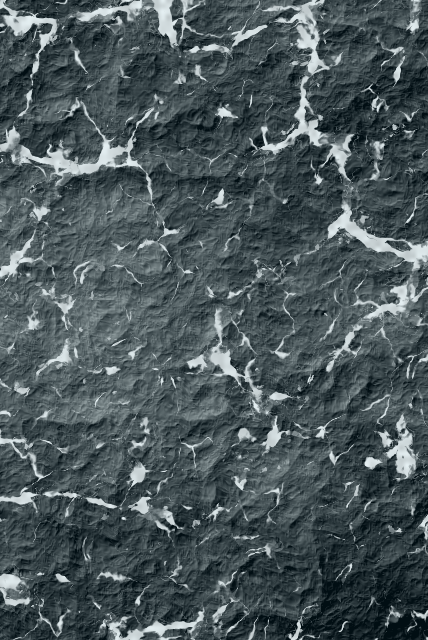
A WebGL 1 fragment shader for this texture:

```glsl
precision highp float;
// Dark slate sea seen from above, laced with broken veins of white foam.
// Water: side-lit relief of warped ridged noise under broad tonal shading.
// Foam: two webs of warped Voronoi borders, torn by holes, with stray flecks.
uniform vec2 u_resolution;

#define CELL_SCALE 6.0
#define FINE_SCALE 13.0
#define VEIN_SLANT 0.72
#define FOAM_WIDTH 0.0105
#define FINE_WIDTH 0.0042
#define FOAM_RAGGED 0.022
#define LACE_WIDTH 0.02
#define RELIEF 0.0088
#define EDGE_SOFT 0.0022
#define DEEP vec3(0.045, 0.095, 0.115)
#define PALE vec3(0.445, 0.495, 0.505)
#define FOAM vec3(0.83, 0.87, 0.88)

float hash(vec2 p) {
  return fract(sin(dot(p, vec2(127.1, 311.7))) * 43758.5);
}

vec2 hash2(vec2 p) {
  return vec2(hash(p), hash(p + 37.3));
}

float noise(vec2 p) {
  vec2 i = floor(p), f = fract(p);
  f = f * f * (3.0 - 2.0 * f);
  return mix(mix(hash(i), hash(i + vec2(1.0, 0.0)), f.x),
             mix(hash(i + vec2(0.0, 1.0)), hash(i + 1.0), f.x), f.y);
}

mat2 rotation(float a) {
  return mat2(cos(a), sin(a), -sin(a), cos(a));
}

float fbm(vec2 p) {
  float sum = 0.0, amp = 0.5;
  mat2 turn = 2.03 * rotation(0.6);
  for (int i = 0; i < 4; i++) {
    sum += amp * noise(p);
    p = turn * p + 7.7;
    amp *= 0.5;
  }
  return sum / 0.9375;
}

vec2 warp(vec2 p) {
  return vec2(fbm(p + 3.1), fbm(p + 19.4)) - 0.5;
}

// Crinkled surface height: sharp crests at every scale
float waterHeight(vec2 p) {
  float sum = 0.0, amp = 1.0;
  mat2 turn = 2.1 * rotation(0.8);
  p *= 13.0;
  for (int i = 0; i < 5; i++) {
    sum += amp * (1.0 - abs(2.0 * noise(p) - 1.0));
    p = turn * p + 5.3;
    amp *= 0.52;
  }
  return sum;
}

// Distance to the nearest border between jittered cells
float cellBorder(vec2 p) {
  vec2 cell = floor(p), f = fract(p), nearest = vec2(0.0);
  float best = 9.0, border = 9.0;
  for (int y = -1; y <= 1; y++)
    for (int x = -1; x <= 1; x++) {
      vec2 g = vec2(float(x), float(y));
      vec2 r = g + hash2(cell + g) - f;
      if (dot(r, r) < best) { best = dot(r, r); nearest = r; }
    }
  for (int y = -2; y <= 2; y++)
    for (int x = -2; x <= 2; x++) {
      vec2 g = vec2(float(x), float(y));
      vec2 r = g + hash2(cell + g) - f;
      vec2 gap = r - nearest;
      if (dot(gap, gap) > 0.0001)
        border = min(border, dot(0.5 * (r + nearest), normalize(gap)));
    }
  return border;
}

// Broad light: pale middle, dark right side and lower right corner
float broadTone(vec2 p) {
  float middle = exp(-pow((p.y - 0.44) / 0.24, 2.0));
  float corner = smoothstep(0.35, 0.0, p.y) * smoothstep(0.0, 0.65, p.x);
  return 0.49 + 0.19 * middle - 0.32 * corner - 0.12 * smoothstep(0.3, 0.66, p.x)
       + 0.6 * (fbm(p * 5.0 + 8.0) - 0.5);
}

void main() {
  vec2 p = gl_FragCoord.xy / u_resolution.y;

  // Water relief, lit from the upper left
  vec2 w = p + 0.03 * warp(p * 14.0);
  vec2 lightStep = 0.0012 * vec2(-0.55, 0.83);
  float slope = (waterHeight(w - lightStep) - waterHeight(w + lightStep)) / 0.0024;
  float tone = broadTone(p) + RELIEF * slope;

  // Slanted coarse web with a finer web hanging off it
  vec2 v = p + 0.12 * warp(p * 6.0) + 0.045 * warp(p * 26.0 + 4.0);
  vec2 web = rotation(-VEIN_SLANT) * v * vec2(0.8, 1.1);
  float veinDist = cellBorder(web * CELL_SCALE + 11.0) / CELL_SCALE;
  float fineDist = cellBorder(web * FINE_SCALE + 31.0) / FINE_SCALE;
  float nearVein = exp(-veinDist / 0.022);

  // Foam supply sets the uneven width of both webs
  float calm = smoothstep(0.3, 0.05, p.y) * smoothstep(0.3, 0.6, p.x);
  float supply = noise(p * 8.0 + 2.0) * 0.6 + noise(p * 21.0 + 6.0) * 0.4
               + 0.1 * smoothstep(0.5, 1.0, p.y - 0.4 * p.x) - 0.25 * calm;
  float width = FOAM_WIDTH * pow(smoothstep(0.25, 0.85, supply), 1.6) - 0.0004;
  float fineWidth = FINE_WIDTH * smoothstep(0.42, 0.8, supply) * (0.3 + nearVein) - 0.0008;

  // Torn edges and holes
  vec2 torn = p + 0.03 * warp(p * 22.0);
  float tear = FOAM_RAGGED * (fbm(torn * 50.0) - 0.5);
  float field = max(width - veinDist, fineWidth - fineDist) + tear * (0.35 + nearVein * 0.65);
  float foam = smoothstep(-EDGE_SOFT, 0.7 * EDGE_SOFT, field);
  foam *= 1.0 - 0.75 * smoothstep(0.55, 0.66, fbm(torn * 42.0 + 60.0));

  // Thin filaments and stray flecks drifting beside the veins
  float strand = abs(fbm(v * 28.0 + 40.0) - 0.5);
  float lace = 1.0 - smoothstep(0.0, LACE_WIDTH, strand);
  lace *= nearVein * smoothstep(0.36, 0.62, supply);
  float fleck = smoothstep(0.0, 0.09, fbm(torn * 75.0 + 17.0) - 0.8 + 0.14 * nearVein);
  fleck *= smoothstep(0.3, 0.55, supply);

  // Water colour, darker beside the foam, then foam with faint shading
  tone -= 0.1 * exp(-veinDist / 0.03);
  vec3 color = mix(DEEP, PALE, clamp(tone, -0.1, 1.25));
  vec3 foamColor = FOAM * (0.9 + 0.18 * noise(p * 110.0));
  float cover = max(foam, max(0.65 * lace, 0.8 * fleck));
  color = mix(color, foamColor, clamp(cover, 0.0, 1.0));
  gl_FragColor = vec4(clamp(color, 0.0, 1.0), 1.0);
}
```
